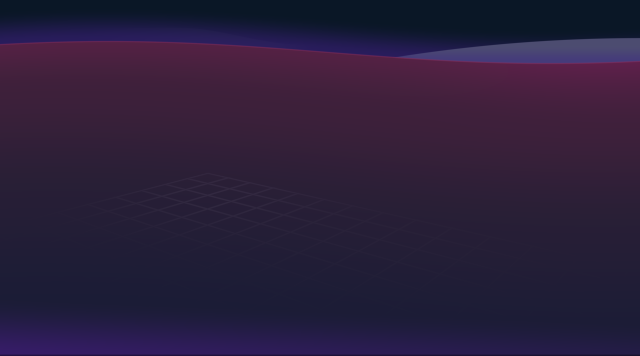
Reproduce this background procedurally as a Shadertoy shader.

```glsl
// Dusk backdrop: a plum wave under a navy sky, with a pale hill at the right.
// Gradients follow the depth below the wave crest; a faint tilted floor grid
// is drawn as two families of lines, each meeting at its own vanishing point.

const vec3 SKY_TOP    = vec3(0.04, 0.09, 0.15);
const vec3 SKY_GLOW   = vec3(0.16, 0.11, 0.36);
const vec3 HILL_TOP   = vec3(0.30, 0.30, 0.44);
const vec3 HILL_BASE  = vec3(0.27, 0.23, 0.48);
const vec3 WAVE_CREST = vec3(0.34, 0.13, 0.27);
const vec3 WAVE_UPPER = vec3(0.245, 0.127, 0.23);
const vec3 WAVE_MID   = vec3(0.155, 0.12, 0.21);
const vec3 WAVE_DEEP  = vec3(0.105, 0.11, 0.21);
const vec3 RIM_COLOR  = vec3(0.58, 0.18, 0.36);
const vec3 FLOOR_GLOW = vec3(0.22, 0.11, 0.42);
const vec3 GRID_COLOR = vec3(0.34, 0.30, 0.40);

const float HORIZON    = 0.929;              // height of both vanishing points
const vec2  VANISH_X   = vec2(2.19, -1.268); // right and left vanishing points
const vec2  GRID_START = vec2(-3.86, 4.46);  // far borders of the grid
const vec2  GRID_STEP  = vec2(0.25, 0.29);
const float LINE_WIDTH = 0.0018;
const float GRID_ALPHA = 0.22;

float crestHeight(float x) {
    return 0.8525 + 0.031 * cos(3.14159 * (x - 0.17) / 0.69);
}

float hillHeight(float x) {
    float t = (1.0 - x) / 0.39;
    return 0.893 - 0.056 * t * t;
}

float ridgeHeight(float x) {
    return 0.922 - 0.047 * smoothstep(0.28, 0.47, x);
}

// Soft coverage of the area below a curve
float below(float height, float y, float aa) {
    return smoothstep(-aa, aa, height - y);
}

vec3 skyColor(vec2 uv, float crest, float aa) {
    float glow = smoothstep(0.095, 0.0, uv.y - crest);
    vec3 col = mix(SKY_TOP, SKY_GLOW, glow);

    // Faint distant ridge
    float ridge = below(ridgeHeight(uv.x), uv.y, aa);
    ridge *= smoothstep(0.12, 0.35, uv.x) * smoothstep(0.5, 0.42, uv.x);
    col = mix(col, HILL_TOP, 0.07 * ridge);

    // Pale hill on the right
    float hill = hillHeight(uv.x);
    vec3 hillCol = mix(HILL_BASE, HILL_TOP, smoothstep(0.825, 0.875, uv.y));
    return mix(col, hillCol, below(hill, uv.y, aa) * smoothstep(0.58, 0.72, uv.x + 0.06));
}

vec3 waveColor(vec2 uv, float depth) {
    float d = depth - 0.05 * uv.x * smoothstep(0.0, 0.2, depth);
    vec3 col = mix(WAVE_CREST, WAVE_UPPER, smoothstep(-0.03, 0.13, d));
    col = mix(col, WAVE_MID, smoothstep(0.09, 0.44, d));
    col = mix(col, WAVE_DEEP, smoothstep(0.36, 0.76, d));

    // Warmer light near the right end of the crest
    col += vec3(0.045, -0.005, 0.03) * smoothstep(0.6, 1.0, uv.x) * exp(-depth * 12.0);

    // Violet light rising from the floor, strongest at the left
    float reach = mix(0.17, 0.10, uv.x);
    float glow = smoothstep(reach, -0.02, uv.y) * mix(1.0, 0.35, uv.x);
    return mix(col, FLOOR_GLOW, glow);
}

// Coverage of the floor grid at p, in units of the canvas height
float floorGrid(vec2 p, float aa) {
    float drop = max(HORIZON - p.y, 0.05);
    vec2 u = (p.x - VANISH_X) / drop;
    vec2 cell = (u - GRID_START) / GRID_STEP;

    // Distance to the nearest line of each family
    vec2 gap = abs(fract(cell + 0.5) - 0.5) * GRID_STEP;
    vec2 dist = gap * drop / sqrt(1.0 + u * u);
    vec2 lines = 1.0 - smoothstep(vec2(0.0), vec2(LINE_WIDTH + aa), dist);

    // Keep the near side of the borders, then fade away from the far corner
    float inside = smoothstep(-0.15, 0.0, cell.x) * smoothstep(0.15, 0.0, cell.y);
    vec2 nearFade = (p - vec2(0.60, 0.455)) / vec2(0.31, 0.10);
    vec2 wideFade = (p - vec2(1.05, 0.32)) / vec2(0.42, 0.13);
    float fade = exp(-dot(nearFade, nearFade)) + 0.28 * exp(-dot(wideFade, wideFade));
    return max(lines.x, lines.y) * inside * fade;
}

void mainImage(out vec4 fragColor, in vec2 fragCoord) {
    vec2 uv = fragCoord / iResolution.xy;
    vec2 p = vec2(uv.x * 1.803, uv.y);
    float aa = 0.75 / iResolution.y;

    float crest = crestHeight(uv.x);
    float depth = crest - uv.y;

    // Wave body with its grid, laid over the sky
    vec3 wave = waveColor(uv, max(depth, 0.0));
    wave = mix(wave, GRID_COLOR, GRID_ALPHA * floorGrid(p, aa));
    vec3 col = mix(skyColor(uv, crest, aa), wave, below(crest, uv.y, aa));

    // Thin bright rim along the crest
    float rim = 1.0 - smoothstep(0.0, 0.0015 + aa, abs(depth));
    col = mix(col, RIM_COLOR, 0.4 * rim);

    // Dark hairline at the floor
    col *= 1.0 - 0.35 * smoothstep(0.004 + aa, 0.004 - aa, uv.y);
    fragColor = vec4(col, 1.0);
}
```
